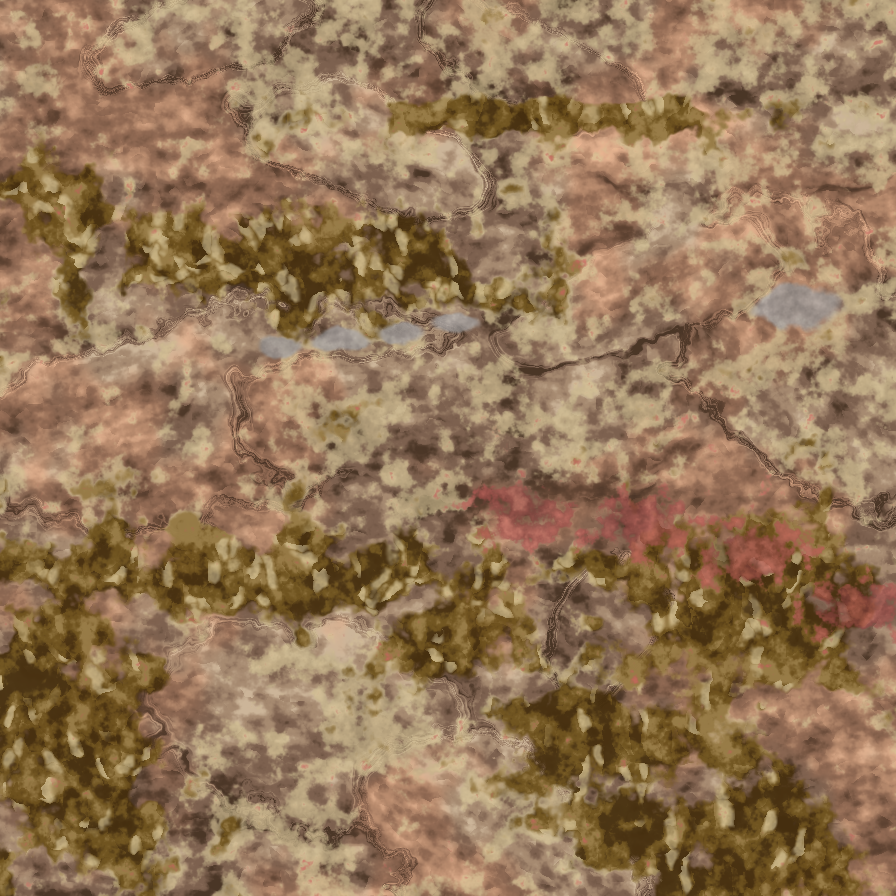
Give the GLSL for this texture, as a Shadertoy shader.

```glsl
const vec3 SHADOW = vec3(0.29, 0.21, 0.15);
const vec3 ROCK = vec3(0.49, 0.38, 0.31);
const vec3 ROCK_LIGHT = vec3(0.65, 0.54, 0.44);
const vec3 ROCK_PALE = vec3(0.80, 0.71, 0.60);
const vec3 PINK = vec3(0.73, 0.51, 0.39);
const vec3 LICHEN = vec3(0.79, 0.72, 0.55);
const vec3 MOSS_DARK = vec3(0.27, 0.18, 0.05);
const vec3 MOSS = vec3(0.42, 0.31, 0.10);
const vec3 MOSS_LIGHT = vec3(0.58, 0.47, 0.26);
const vec3 HEATH = vec3(0.56, 0.27, 0.26);
const vec3 STONE = vec3(0.63, 0.61, 0.60);
const float GRAIN_SCALE = 62.0;
const float TUFT_SCALE = 58.0;
const float EDGE_WARP = 0.8;

// Centre and radius of each rock dome, then its tilt and paleness
const int DOMES = 11;
const vec4 DOME[DOMES] = vec4[](
    vec4(0.22, 0.96, 0.11, 0.05), vec4(0.60, 0.92, 0.16, 0.05),
    vec4(0.22, 0.53, 0.26, 0.11), vec4(0.52, 0.52, 0.25, 0.09),
    vec4(0.40, 0.84, 0.14, 0.06), vec4(0.84, 0.83, 0.19, 0.05),
    vec4(0.90, 0.60, 0.20, 0.13), vec4(0.72, 0.67, 0.20, 0.06),
    vec4(0.67, 0.30, 0.06, 0.08), vec4(0.34, 0.19, 0.17, 0.11),
    vec4(0.55, 0.06, 0.17, 0.10));
const vec2 DOME_LOOK[DOMES] = vec2[](
    vec2(0.3, 0.05), vec2(-0.5, -0.08), vec2(0.2, 0.0), vec2(-0.1, 0.0),
    vec2(-0.4, 0.17), vec2(0.0, 0.16), vec2(-0.8, 0.0), vec2(0.42, 0.08),
    vec2(-0.6, 0.0), vec2(-0.2, 0.04), vec2(-0.6, 0.09));

// Centre and radius of each moss bed
const int BEDS = 9;
const vec4 BED[BEDS] = vec4[](
    vec4(0.32, 0.71, 0.25, 0.075), vec4(0.07, 0.77, 0.10, 0.06),
    vec4(0.65, 0.87, 0.24, 0.022), vec4(0.26, 0.36, 0.36, 0.055),
    vec4(0.06, 0.19, 0.15, 0.20), vec4(0.82, 0.33, 0.20, 0.12),
    vec4(0.52, 0.29, 0.11, 0.06), vec4(0.66, 0.18, 0.12, 0.06),
    vec4(0.83, 0.06, 0.17, 0.10));

vec2 hash2(vec2 p) {
    vec3 h = fract(p.xyx * vec3(0.1031, 0.1030, 0.0973));
    h += dot(h, h.yzx + 33.33);
    return fract((h.xx + h.yz) * h.zy);
}

float noise(vec2 p) {
    vec2 i = floor(p), f = fract(p);
    f = f * f * (3.0 - 2.0 * f);
    float low = mix(hash2(i).x, hash2(i + vec2(1, 0)).x, f.x);
    float high = mix(hash2(i + vec2(0, 1)).x, hash2(i + 1.0).x, f.x);
    return mix(low, high, f.y);
}

float fbm(vec2 p) {
    float sum = 0.0, weight = 0.5;
    for (int i = 0; i < 4; i++) {
        sum += weight * noise(p);
        p = mat2(1.6, 1.2, -1.2, 1.6) * p + 17.3;
        weight *= 0.55;
    }
    return sum / 1.01;
}

// Distance to the nearest cell point, and the random value of that cell
vec2 cellular(vec2 p) {
    vec2 cell = floor(p), best = vec2(9.0, 0.0);
    for (int k = 0; k < 9; k++) {
        vec2 id = cell + vec2(k % 3 - 1, k / 3 - 1);
        float d = length(id + hash2(id) - p);
        if (d < best.x) best = vec2(d, hash2(id + 71.7).x);
    }
    return best;
}

mat2 turn(float a) { return mat2(cos(a), -sin(a), sin(a), cos(a)); }

float bump(vec2 p, vec2 centre, vec2 radius) {
    vec2 q = (p - centre) / radius;
    return exp(-dot(q, q));
}

vec3 rockRamp(float t) {
    vec3 c = mix(SHADOW, ROCK, smoothstep(0.08, 0.38, t));
    c = mix(c, ROCK_LIGHT, smoothstep(0.40, 0.66, t));
    return mix(c, ROCK_PALE, smoothstep(0.66, 0.95, t));
}

void mainImage(out vec4 fragColor, in vec2 fragCoord) {
    vec2 p = fragCoord / iResolution.xy;
    float broad = fbm(p * 9.0 + 3.1), medium = fbm(p * 24.0 + 40.0);
    float fine = fbm(p * 62.0 + 9.0);
    vec2 warp = vec2(broad, medium) - 0.5;

    // Overlapping domes: lit crowns, dark feet, strata along the tilt
    vec2 local = p;
    float shade = 0.0, crack = 0.0;
    for (int i = 0; i < DOMES; i++) {
        vec2 along = turn(DOME_LOOK[i].x) * (p - DOME[i].xy);
        vec2 q = along / DOME[i].zw + warp * EDGE_WARP;
        float d = length(q) - 1.0;
        float inside = smoothstep(0.10, -0.10, d);
        local = mix(local, along + DOME[i].yx, inside);
        shade = mix(shade, 0.13 * q.y + DOME_LOOK[i].y, inside);
        crack = mix(crack, 0.0, inside);
        crack += exp(-abs(d) * 13.0) * smoothstep(0.7, -0.5, q.y);
    }

    // Rock grain, pink stains and lichen
    vec2 grain = cellular(local * GRAIN_SCALE * vec2(0.9, 1.4) + warp * 3.0);
    float strata = fbm(local * vec2(16.0, 38.0) + 5.0);
    float tone = 0.53 + shade - 0.24 * crack + (strata - 0.5) * 1.0 + (fine - 0.5) * 0.75;
    tone += (grain.y - 0.5) * 0.32 * smoothstep(0.75, 0.15, grain.x);
    vec3 color = rockRamp(tone);
    float pink = smoothstep(0.42, 0.62, broad + 0.12 * bump(p, vec2(0.85, 0.63), vec2(0.25, 0.15)));
    color = mix(color, PINK * (0.55 + 0.75 * tone), 0.55 * pink);
    float lichen = smoothstep(0.52, 0.64, medium * 0.6 + fine * 0.5 - 0.05 * pink);
    color = mix(color, LICHEN * (0.75 + 0.4 * fine), 0.7 * lichen);

    // Moss beds with pale tufts
    float cover = 0.0;
    for (int i = 0; i < BEDS; i++) cover = max(cover, bump(p, BED[i].xy, BED[i].zw));
    float moss = smoothstep(0.40, 0.62, cover + (medium - 0.5) * 1.5 + (fine - 0.5) * 0.5);
    vec2 tuft = cellular(p * TUFT_SCALE * vec2(1.1, 0.9) + warp * 4.0);
    float leaf = 0.46 + (fine - 0.5) * 1.7 + (broad - 0.5) * 0.9 + (tuft.y - 0.5) * 0.3;
    vec3 bed = mix(MOSS_DARK, MOSS, smoothstep(0.1, 0.45, leaf));
    bed = mix(bed, MOSS_LIGHT, smoothstep(0.45, 0.85, leaf));
    float paleBed = bump(p, vec2(0.28, 0.71), vec2(0.34, 0.10)) + bump(p, vec2(0.48, 0.36), vec2(0.22, 0.05));
    float pale = smoothstep(0.65, 0.25, tuft.x) * smoothstep(0.78, 0.92, tuft.y + 0.36 * paleBed);
    bed = mix(bed, LICHEN * (0.8 + 0.4 * fine), 0.75 * pale);
    color = mix(color, bed, 0.93 * moss);

    // Red heath in drifts along the lower right
    float heath = 0.0;
    for (int i = 0; i < 4; i++) {
        float s = float(i);
        vec2 centre = vec2(0.59 + 0.12 * s, 0.43 - 0.012 * s * s);
        heath = max(heath, bump(p, centre, vec2(0.065, 0.04)));
    }
    heath = smoothstep(0.45, 0.75, heath + (fine - 0.5) * 1.8);
    color = mix(color, HEATH * (0.5 + fine), 0.7 * heath);

    // Grey stones in a row under the upper moss, and a slab at the right
    float stone = 0.0;
    for (int i = 0; i < 5; i++) {
        float s = float(i);
        vec2 centre = i < 4 ? vec2(0.31 + 0.063 * s, 0.615 + 0.007 * s) : vec2(0.89, 0.66);
        vec2 radius = i < 4 ? vec2(0.026, 0.012) : vec2(0.042, 0.022);
        float d = length((p - centre) / radius + warp * 2.0) - 1.0;
        stone = max(stone, smoothstep(0.2, -0.2, d));
    }
    color = mix(color, STONE * (0.75 + 0.5 * fine), 0.85 * stone);

    fragColor = vec4(color, 1.0);
}
```
